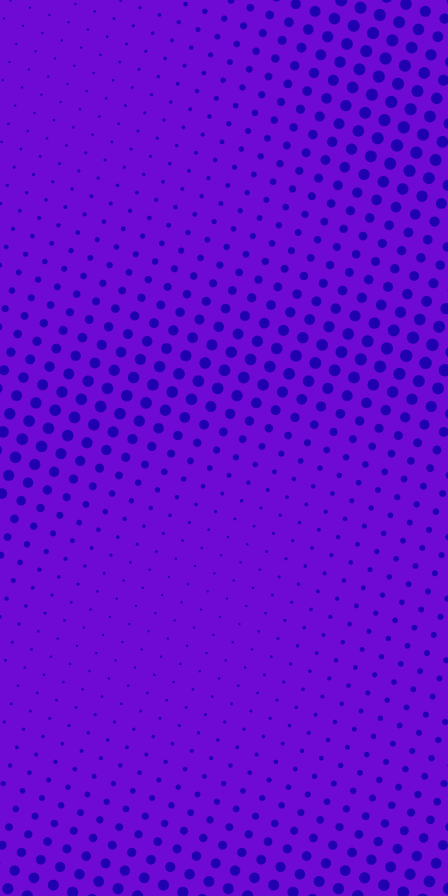
Write a Shadertoy shader that draws this background.

```glsl
// Halftone backdrop: indigo dots on violet, set on a tilted rectangular grid.
// Each dot takes its radius from a smooth field of soft ridges (a curved
// middle band, a steep upper right band, the lower rim), read at its centre.

// Bell-shaped falloff, 1 at zero
float bell(float x) {
    return exp(-x * x);
}

// Dot radius, in canvas heights, for a dot centred at c
float dotRadius(vec2 c) {
    float across = 2.0 * c.x;

    // Curved middle band, softer above than below
    float rise = c.y - (0.603 - 0.104 * (1.0 - across) * (1.0 - across));
    float side = 2.0 * across - 1.0;
    float width = rise > 0.0 ? mix(0.195, 0.124, across)
                             : 0.098 + 0.046 * side * side;
    float middleBand = bell(rise / width);

    // Steep upper right band, fading downwards
    float upperBand = bell((c.x - 0.401 - 0.26 * (1.0 - c.y)) / 0.17)
                    * bell(min(c.y - 0.83, 0.0) / 0.13);

    float lowerRim = bell((c.y + 0.029) / 0.146);
    float rightLift = 0.41 * smoothstep(0.47, 1.0, across);

    return 0.0012 + 0.0053 * length(vec4(middleBand, upperBand, lowerRim, rightLift));
}

void mainImage(out vec4 fragColor, in vec2 fragCoord) {
    vec2 p = fragCoord / iResolution.y;
    float pixel = 1.0 / iResolution.y;

    // Tilted grid: nearest dot centre
    float tilt = radians(20.57);
    vec2 alongRow = vec2(cos(tilt), -sin(tilt));
    vec2 alongColumn = vec2(sin(tilt), cos(tilt));
    vec2 spacing = vec2(0.02303, 0.02161);
    vec2 anchor = vec2(0.2569, 0.5382);
    vec2 offset = p - anchor;
    vec2 cell = round(vec2(dot(offset, alongRow), dot(offset, alongColumn)) / spacing) * spacing;
    vec2 center = anchor + cell.x * alongRow + cell.y * alongColumn;

    // Dot with a one-pixel soft edge
    float gap = dotRadius(center) - distance(p, center);
    float ink = clamp(0.5 + gap / pixel, 0.0, 1.0);

    vec3 violet = vec3(0.43, 0.04, 0.83);
    vec3 indigo = vec3(0.13, 0.0, 0.69);
    fragColor = vec4(mix(violet, indigo, ink), 1.0);
}
```
